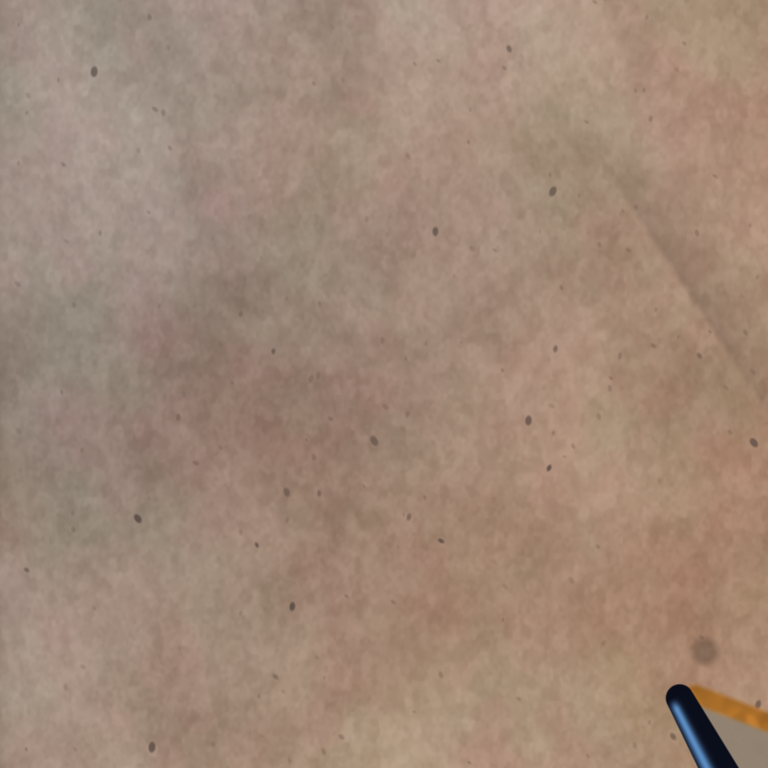
Write a Shadertoy shader that draws this texture.

```glsl
// Mottled tan paper with dark specks, a soft crease and a pen tip in the lower right corner.

const vec3 COOL_PAPER = vec3(0.628, 0.567, 0.527);
const vec3 WARM_PAPER = vec3(0.672, 0.548, 0.452);
const vec3 SPECK_COLOR = vec3(0.30, 0.25, 0.23);
const vec3 PEN_DARK = vec3(0.04, 0.05, 0.10);
const vec3 PEN_SHINE = vec3(0.36, 0.55, 0.76);
const vec3 STRIP_COLOR = vec3(0.68, 0.44, 0.17);
const vec3 SHADE_COLOR = vec3(0.55, 0.50, 0.44);
const vec2 CREASE_START = vec2(0.765, 0.815);
const vec2 CREASE_END = vec2(1.0, 0.46);
const vec2 PEN_TIP = vec2(0.885, 0.091);
const vec2 PEN_DIR = vec2(0.48, -0.877);
const vec2 STRIP_START = vec2(0.905, 0.096);
const vec2 STRIP_END = vec2(1.03, 0.048);
const vec2 STAIN_POS = vec2(0.918, 0.152);
const float MOTTLE = 0.085;
const float GRAIN = 0.050;
const float TINT = 0.075;

vec3 hash3(vec2 cell) {
    vec3 q = fract(cell.xyx * vec3(0.1031, 0.1030, 0.0973));
    q += dot(q, q.yxz + 33.33);
    return fract((q.xxy + q.yzz) * q.zyx);
}

// Smooth cellular noise: nearby cell values blended by distance, in -0.5..0.5
float cellNoise(vec2 p) {
    vec2 base = floor(p);
    float sum = 0.0, total = 0.0;
    for (int y = -1; y <= 1; y++)
    for (int x = -1; x <= 1; x++) {
        vec2 cell = base + vec2(x, y);
        vec3 h = hash3(cell);
        vec2 d = cell + h.xy - p;
        float w = exp(-5.0 * dot(d, d));
        sum += w * h.z;
        total += w;
    }
    return sum / total - 0.5;
}

// Scattered elongated specks; returns coverage
float specks(vec2 p, float scale, float chance, float size, float soft) {
    vec2 base = floor(p * scale);
    float cover = 0.0;
    for (int y = -1; y <= 1; y++)
    for (int x = -1; x <= 1; x++) {
        vec2 cell = base + vec2(x, y);
        vec3 place = hash3(cell + 71.0);
        vec3 look = hash3(cell + 193.0);
        vec2 d = p - (cell + place.xy) / scale;
        float a = 1.1 + 1.6 * look.x;
        d = mat2(cos(a), -sin(a), sin(a), cos(a)) * d;
        float r = size * mix(0.55, 1.15, look.y);
        float dist = length(d * vec2(0.8, 1.25));
        float spot = 1.0 - smoothstep(r - soft, r + soft, dist);
        cover = max(cover, spot * step(place.z, chance) * mix(0.45, 1.0, look.z));
    }
    return cover;
}

float segmentDistance(vec2 p, vec2 a, vec2 b) {
    vec2 ab = b - a;
    return length(p - a - ab * clamp(dot(p - a, ab) / dot(ab, ab), 0.0, 1.0));
}

vec3 paper(vec2 p) {
    vec2 wobble = 0.03 * sin(p.yx * vec2(13.0, 11.0) + vec2(1.0, 4.0));
    vec2 q = p + wobble;
    float warmth = smoothstep(0.05, 1.15, p.x * 0.85 + (1.0 - p.y) * 0.42);
    warmth += 0.35 * cellNoise(q * 4.0 + 9.0);
    vec3 col = mix(COOL_PAPER, WARM_PAPER, clamp(warmth, 0.0, 1.0));

    // Broad clouds, middle blotches and fine fibres
    float cloud = cellNoise(q * 4.5 + 31.0) + 0.6 * cellNoise(q * 11.0) + 0.4 * cellNoise(p * 27.0);
    float grain = cellNoise(p * vec2(85.0, 65.0)) + 0.7 * cellNoise(p * vec2(190.0, 150.0));
    float tint = cellNoise(q * 9.0 + 57.0) + 0.6 * cellNoise(p * 24.0 + 13.0);
    col += MOTTLE * cloud + GRAIN * grain;
    col += TINT * tint * vec3(0.25, -0.30, -0.05);

    // Dim band through the left and middle
    vec2 band = (p - vec2(0.22, 0.43)) * vec2(1.3, 3.2);
    return col - 0.045 * exp(-dot(band, band) * 1.6);
}

void mainImage(out vec4 fragColor, in vec2 fragCoord) {
    vec2 p = fragCoord / iResolution.xy;
    float soft = max(0.0015, 1.0 / iResolution.y);
    vec3 col = paper(p);

    // Crease: crisp on one side, fading out on the other
    vec2 fold = CREASE_END - CREASE_START;
    float along = dot(p - CREASE_START, fold) / dot(fold, fold);
    float side = dot(p - CREASE_START, normalize(vec2(-fold.y, fold.x)));
    float foldShade = smoothstep(-0.004, 0.007, side) * exp(-max(side, 0.0) / 0.05);
    col *= 1.0 - 0.14 * foldShade * smoothstep(0.0, 0.35, along) * (1.0 - 0.5 * smoothstep(0.6, 1.1, along));

    // Specks and one larger stain
    float dots = 0.75 * specks(p, 13.0, 0.15, 0.0048, 0.0022);
    dots = max(dots, 0.28 * specks(p + 3.0, 34.0, 0.11, 0.0032, 0.0018));
    col = mix(col, SPECK_COLOR, dots);
    col *= 1.0 - 0.20 * (1.0 - smoothstep(0.010, 0.024, length(p - STAIN_POS)));

    // Grey wedge and amber strip beside the pen
    vec2 fromTip = p - PEN_TIP;
    float across = dot(fromTip, vec2(PEN_DIR.y, -PEN_DIR.x));
    float stripLine = mix(STRIP_START.y, STRIP_END.y, (p.x - STRIP_START.x) / (STRIP_END.x - STRIP_START.x));
    float wedge = smoothstep(0.0, 0.01, -across) * smoothstep(-0.004, 0.006, stripLine - p.y);
    col = mix(col, SHADE_COLOR, 0.85 * wedge);
    float strip = segmentDistance(p, STRIP_START, STRIP_END) - 0.013;
    col = mix(col, STRIP_COLOR * (1.0 + 0.3 * cellNoise(p * 60.0)), 1.0 - smoothstep(-0.006, 0.004, strip));

    // Pen barrel with a blue shine along its left edge
    float down = dot(fromTip, PEN_DIR);
    float radius = 0.018 + 0.05 * clamp(down, 0.0, 0.12);
    float pen = segmentDistance(p, PEN_TIP, PEN_TIP + PEN_DIR * 0.2) - radius;
    float shine = exp(-pow((across / radius - 0.55) / 0.32, 2.0)) * smoothstep(-0.006, 0.012, down);
    col = mix(col, mix(PEN_DARK, PEN_SHINE, shine), 1.0 - smoothstep(-soft, soft, pen));

    fragColor = vec4(clamp(col, 0.0, 1.0), 1.0);
}
```
